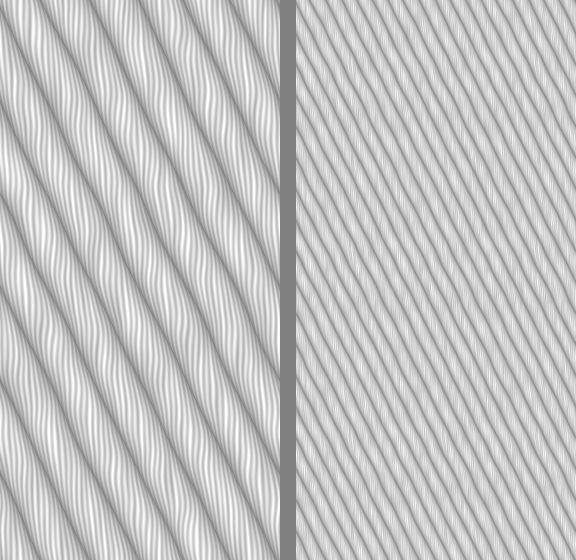
Left: one tile. Right: repeated 3 by 3.
This texture is drawn by a WebGL 1 fragment shader. Its source:

```glsl
precision highp float;

uniform vec2 u_resolution;

const float TAU = 6.2831853;
const float STRANDS = 6.0;          // grooves along each edge
const float FIBRES = 48.0;          // fibres across the canvas
const float GROOVE_OFFSET = 0.08;   // in strand widths
const float GROOVE_WOBBLE = 0.12;
const float FIBRE_BEND = 1.25;      // fibre widths, towards the grooves
const float FIBRE_WOBBLE = 0.9;
const float FIBRE_CONTRAST = 0.11;
const float FIBRE_VARIATION = 0.12;
const vec2 WARP_CELLS = vec2(3.0, 6.0);
const vec2 STREAK_CELLS = vec2(FIBRES, 9.0);
const vec3 GROOVE_GREY = vec3(0.48);
const vec3 CREST_GREY = vec3(0.855);

vec2 gradient(vec2 cell, vec2 period) {
  cell = mod(cell, period);
  float angle = TAU * fract(sin(dot(cell, vec2(127.1, 311.7))) * 4375.85);
  return vec2(cos(angle), sin(angle));
}

// Gradient noise that wraps after a whole number of cells
float noise(vec2 p, vec2 period) {
  vec2 i = floor(p);
  vec2 f = p - i;
  vec2 w = f * f * f * (f * (f * 6.0 - 15.0) + 10.0);
  vec2 e = vec2(1.0, 0.0);
  float a = dot(gradient(i, period), f);
  float b = dot(gradient(i + e.xy, period), f - e.xy);
  float c = dot(gradient(i + e.yx, period), f - e.yx);
  float d = dot(gradient(i + e.xx, period), f - e.xx);
  return mix(mix(a, b, w.x), mix(c, d, w.x), w.y);
}

void main() {
  vec2 uv = gl_FragCoord.xy / u_resolution;

  // Diagonal strands with slightly uneven grooves
  float warp = noise(uv * WARP_CELLS, WARP_CELLS);
  float across = STRANDS * (uv.x + uv.y) + GROOVE_OFFSET + GROOVE_WOBBLE * warp;
  float strand = mod(floor(across), STRANDS);
  float t = 2.0 * fract(across) - 1.0;
  float roundness = sqrt(max(1.0 - t * t, 0.0));

  // Upright fibres that curve into the grooves
  float sway = noise(uv * WARP_CELLS * 2.0 + 0.5, WARP_CELLS * 2.0);
  float fibre = FIBRES * uv.x + FIBRE_BEND * t * t * t
              + FIBRE_WOBBLE * sway + 0.37 * strand;
  float ridge = 0.5 - 0.5 * cos(TAU * fibre);

  // Uneven brightness along each fibre
  vec2 streakPoint = vec2(fibre, uv.y * STREAK_CELLS.y + 2.3 * strand);
  float streak = noise(streakPoint, STREAK_CELLS);

  // Rounded shading, with fibres fading into the grooves
  vec3 colour = mix(GROOVE_GREY, CREST_GREY, roundness);
  float relief = FIBRE_CONTRAST * (2.0 * ridge - 1.0) + FIBRE_VARIATION * streak;
  colour += relief * roundness;
  gl_FragColor = vec4(clamp(colour, 0.0, 1.0), 1.0);
}
```
